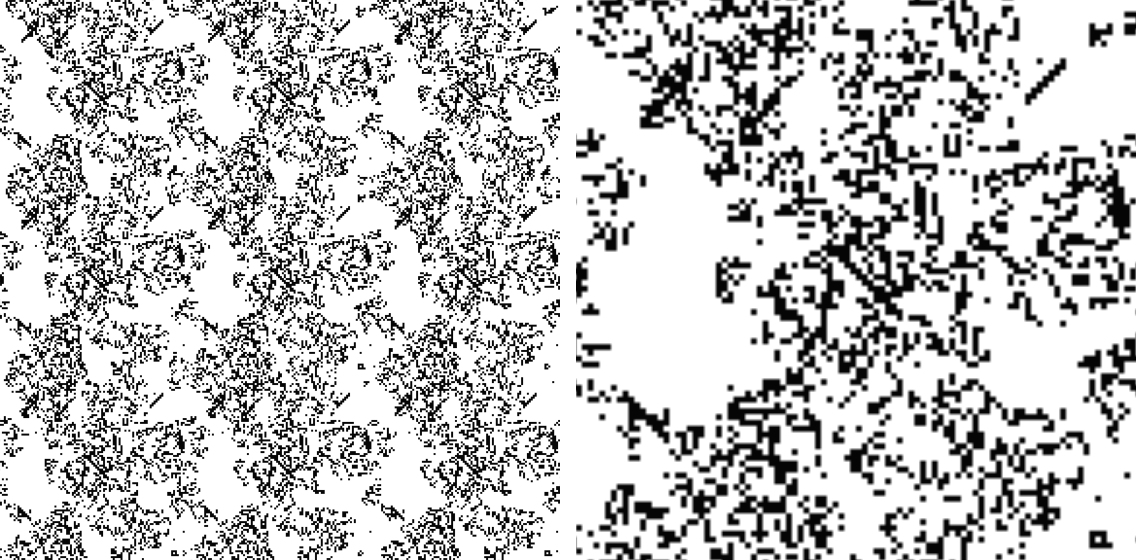
Left, the full canvas; right, a detail of the centre.
A three.js fragment shader for this texture:

```glsl
// Black speckle on white: clumps of cellular-automaton grains in a nearly repeating tile.

varying vec2 vUv;

const float CELLS = 288.0;        // grid cells across the canvas
const float TILE = 96.0;          // cells after which the grains repeat
const float EDGE = 0.5625;        // width of a softened cell edge, in cells
const float STROKE_BLOCK = 32.0;  // cells per block holding one diagonal stroke
const vec3 PAPER = vec3(1.0);
const vec3 INK = vec3(0.02);

float hash(vec2 p, float salt) {
  return fract(sin(dot(p, vec2(127.1, 311.7)) + salt * 74.7) * 43758.5453);
}

// Smooth value noise that repeats after `period` lattice steps.
float tiledNoise(vec2 p, float period, float salt) {
  vec2 i = floor(p);
  vec2 f = fract(p);
  f = f * f * (3.0 - 2.0 * f);
  vec2 lo = mod(i, period);
  vec2 hi = mod(i + 1.0, period);
  float bottom = mix(hash(lo, salt), hash(vec2(hi.x, lo.y), salt), f.x);
  float top = mix(hash(vec2(lo.x, hi.y), salt), hash(hi, salt), f.x);
  return mix(bottom, top, f.y);
}

// Chance that a seed is alive: crowded clumps, nearly empty clearings.
float seedChance(vec2 cell) {
  float clump = 0.58 * tiledNoise(cell / 16.0, TILE / 16.0, 1.0)
              + 0.27 * tiledNoise(cell / 8.0, TILE / 8.0, 2.0)
              + 0.15 * tiledNoise(cell / 24.0, 64.0, 3.0);
  float crowding = smoothstep(0.42, 0.55, clump);
  float knots = tiledNoise(cell / 4.0, TILE / 4.0, 4.0);
  return mix(0.03, 0.33, crowding) * mix(0.4, 1.6, knots);
}

float seed(vec2 cell, float chance) {
  return step(hash(mod(cell, TILE), 5.0), chance);
}

// One birth-and-survival step turns random seeds into short curls and rings.
float grain(vec2 cell) {
  float chance = seedChance(cell);
  float alive = seed(cell, chance);
  float neighbours = -alive;
  for (int y = -1; y <= 1; y++) {
    for (int x = -1; x <= 1; x++) {
      neighbours += seed(cell + vec2(float(x), float(y)), chance);
    }
  }
  float three = 1.0 - step(0.5, abs(neighbours - 3.0));
  float two = 1.0 - step(0.5, abs(neighbours - 2.0));
  return max(three, two * alive);
}

// Occasional diagonal staircase stroke, placed once per block.
float stroke(vec2 cell) {
  vec2 wrapped = mod(cell, TILE);
  vec2 block = floor(wrapped / STROKE_BLOCK);
  vec2 jitter = vec2(hash(block, 6.0), hash(block, 7.0));
  vec2 center = floor(STROKE_BLOCK * mix(vec2(0.25), vec2(0.75), jitter));
  vec2 d = mod(wrapped, STROKE_BLOCK) - center;
  float slope = hash(block, 8.0) < 0.5 ? -1.0 : 1.0;
  float halfLength = mix(3.0, 6.5, hash(block, 9.0));
  float onLine = 1.0 - step(0.9, abs(d.x - slope * d.y - 0.5));
  float inside = 1.0 - step(halfLength, abs(d.x));
  return onLine * inside * step(0.5, hash(block, 10.0));
}

float inkAt(vec2 cell) {
  return max(grain(cell), stroke(cell));
}

// Square cells whose borders are blended over `edge` cells.
float softCells(vec2 p, float edge) {
  vec2 base = floor(p - 0.5);
  vec2 blend = clamp((fract(p - 0.5) - 0.5) / edge + 0.5, 0.0, 1.0);
  float bottom = mix(inkAt(base), inkAt(base + vec2(1.0, 0.0)), blend.x);
  float top = mix(inkAt(base + vec2(0.0, 1.0)), inkAt(base + 1.0), blend.x);
  return mix(bottom, top, blend.y);
}

void main() {
  float coverage = softCells(vUv * CELLS, EDGE);
  gl_FragColor = vec4(mix(PAPER, INK, coverage), 1.0);
}
```
